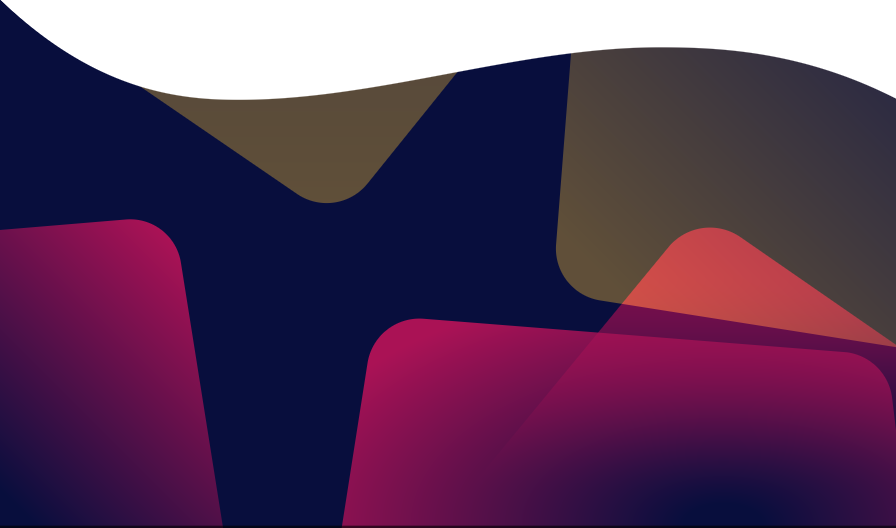
Reproduce this background procedurally as a Shadertoy shader.

```glsl
// Abstract banner: a navy field with rounded translucent panels under a white wave.
// Panels are round-tipped wedges given by a tip centre and two edge directions;
// the wave is built from eased pieces. The canvas is 7.68 units wide.

// Signed distance to a wedge whose tip is an arc of the given radius
float roundedWedge(vec2 p, vec2 centre, vec2 edgeA, vec2 edgeB, float radius) {
    edgeA = normalize(edgeA);
    vec2 axis = normalize(edgeA + normalize(edgeB));
    vec2 side = vec2(axis.y, -axis.x);
    p -= centre;
    vec2 q = vec2(abs(dot(p, side)), dot(p, axis));
    vec2 edge = vec2(abs(dot(edgeA, side)), dot(edgeA, axis));
    float dist = length(q - edge * max(dot(q, edge), 0.0));
    return dist * sign(edge.y * q.x - edge.x * q.y) - radius;
}

// Lower boundary of the white area
float waveHeight(float x) {
    if (x < 2.05) return 3.67 + 0.86 * pow(1.0 - max(x, 0.0) / 2.05, 2.29);
    float crest = mix(3.67, 4.12, smoothstep(2.05, 5.65, x));
    return crest - 0.44 * pow(max(x - 5.65, 0.0) / 2.03, 2.35);
}

float coverage(float dist, float pixel) {
    return clamp(0.5 - dist / pixel, 0.0, 1.0);
}

void mainImage(out vec4 fragColor, in vec2 fragCoord) {
    float pixel = 7.68 / iResolution.x;
    vec2 p = fragCoord * pixel;

    vec3 navy = vec3(0.03, 0.055, 0.24);
    vec3 olive = vec3(0.375, 0.31, 0.222);
    vec3 dusk = vec3(0.165, 0.16, 0.26);
    vec3 crimson = vec3(0.665, 0.07, 0.335);
    vec3 color = navy;

    // Olive panels, the right one fading towards its upper right
    float topPanel = roundedWedge(p, vec2(2.80, 3.235), vec2(-0.825, 0.565), vec2(0.627, 0.778), 0.45);
    color = mix(color, mix(olive, dusk, 0.12 * (p.y - 2.8)), coverage(topPanel, pixel));

    float rightPanel = roundedWedge(p, vec2(5.215, 2.395), vec2(0.078, 0.997), vec2(0.988, -0.156), 0.45);
    float duskFade = clamp(dot(p - vec2(5.15, 2.2), vec2(0.235)), 0.0, 1.0);
    color = mix(color, mix(olive, dusk, duskFade), coverage(rightPanel, pixel));

    // Red peak adds light and dims towards the bottom
    float peak = roundedWedge(p, vec2(6.085, 2.115), vec2(-0.636, -0.772), vec2(0.822, -0.569), 0.46);
    color += vec3(0.45, 0.0, 0.06) * smoothstep(0.3, 2.2, p.y) * coverage(peak, pixel);

    // Left crimson panel, fading diagonally to navy
    float leftPanel = roundedWedge(p, vec2(1.116, 2.206), vec2(-0.997, -0.083), vec2(0.157, -0.988), 0.44);
    float leftFade = clamp(dot(vec2(1.40, 2.53) - p, vec2(0.277)), 0.0, 1.0);
    color = mix(color, mix(crimson, navy, leftFade), coverage(leftPanel, pixel));

    // Lower crimson panel, clear around an elliptical hollow
    float lowerPanel = max(
        roundedWedge(p, vec2(3.595, 1.345), vec2(0.997, -0.079), vec2(-0.155, -0.988), 0.45),
        roundedWedge(p, vec2(7.20, 1.06), vec2(-0.997, 0.079), vec2(0.12, -0.993), 0.45));
    float hollow = length((p - vec2(6.2, 0.03)) / vec2(3.3, 1.75));
    float opacity = clamp((hollow - 0.1) / 1.1, 0.0, 1.0);
    color = mix(color, crimson, opacity * coverage(lowerPanel, pixel));

    // Thin dark base line, then the white wave on top
    color *= mix(1.0, 0.4, coverage(p.y - 0.02, pixel));
    color = mix(color, vec3(1.0), coverage(0.85 * (waveHeight(p.x) - p.y), pixel));

    fragColor = vec4(color, 1.0);
}
```
